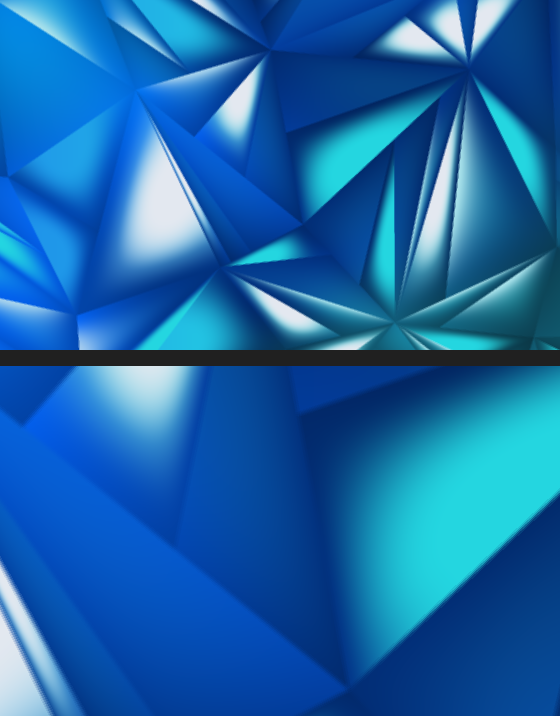
Top: the whole. Bottom: its middle third, enlarged.
Give the GLSL for this background, as a Shadertoy shader.

```glsl
vec3 hash(vec2 p) {
    vec3 q = fract(vec3(p.xyx) * vec3(0.1031, 0.1030, 0.0973) + 0.137);
    q += dot(q, q.yxz + 33.33);
    return fract((q.xxy + q.yzz) * q.zyx);
}

float wedge(vec2 a, vec2 b) { return a.x * b.y - a.y * b.x; }

vec2 corner(vec2 cell) { return cell + 0.8 * (hash(cell + 41.0).xy - 0.5); }

vec3 barycentric(vec2 p, vec2 a, vec2 b, vec2 c) {
    return vec3(wedge(b - p, c - p), wedge(c - p, a - p), wedge(a - p, b - p)) / wedge(b - a, c - a);
}

// Deep blue ground: brighter to the left, teal at lower right
vec3 ground(vec2 u) {
    float wave = 0.06 * sin(7.0 * u.y + 3.0 * u.x) + 0.04 * sin(13.0 * u.x - 5.0 * u.y);
    vec3 col = mix(vec3(0.01, 0.40, 0.98), vec3(0.01, 0.23, 0.60), smoothstep(0.1, 0.55, u.x + wave));
    col = mix(col, vec3(0.07, 0.38, 0.48), smoothstep(0.3, 0.75, u.x - 0.9 * u.y + wave));
    col *= 1.0 + 0.16 * sin(9.0 * u.x + 1.5) * sin(6.0 * u.y + 1.0);
    return col + vec3(0.0, 0.24, 0.08) * smoothstep(0.5, 0.0, length(u - vec2(0.0, 0.9)));
}

// Light fans out from edge ab and dies towards c
vec3 shadeFacet(vec3 w, vec2 id, vec2 u) {
    vec3 kind = hash(id + 17.0), vary = hash(id + 59.0);
    vec3 col = ground(u) * mix(0.84, 1.1, vary.x) * mix(0.84, 1.1, w.y);
    col *= 1.0 - 0.12 * exp(-5.0 * w.x);

    float along = clamp(w.x / max(w.x + w.y, 1e-4), 0.0, 1.0);
    float bump = sin(3.14159 * pow(along, mix(0.6, 1.7, vary.y)));
    float fan = bump * smoothstep(0.0, 0.9, 1.0 - w.z);
    float streak = bump * exp(-5.0 * w.z);

    vec3 tint = mix(vec3(0.12, 0.56, 0.92), vec3(0.14, 0.84, 0.88),
                    smoothstep(0.05, 0.6, 0.6 * u.x + 0.6 * vary.z));
    vec3 pale = vec3(0.89, 0.91, 0.94);
    if (kind.x < 0.2) {
        col = mix(col, mix(tint, pale, 0.4), smoothstep(0.0, 0.95, fan));
        col = mix(col, pale, smoothstep(0.4, 0.95, fan));
    } else if (kind.x < 0.44) {
        col = mix(col, tint, smoothstep(0.0, 0.9, fan));
    } else if (kind.x < 0.66) {
        col = mix(col, tint, 0.35 * fan * fan);
        col = mix(col, mix(tint, pale, 0.7), smoothstep(0.0, 1.0, streak));
    } else {
        col = mix(col, tint, 0.12 * fan);
    }
    return col;
}

vec3 facets(vec2 u) {
    vec2 p = vec2(u.x * iResolution.x / iResolution.y, u.y);
    p = mat2(0.94, -0.34, 0.34, 0.94) * p / 0.40 + vec2(8.4, 12.6);
    vec2 a = vec2(0.0), b = vec2(1.0, 0.0), c = vec2(0.0, 1.0), id = vec2(0.0);

    // Find the triangle of the jittered mesh that holds p
    for (int k = 0; k < 9; k++) {
        vec2 cell = floor(p) + vec2(k % 3, k / 3) - 1.0;
        vec2 q0 = corner(cell), q1 = corner(cell + vec2(1, 0));
        vec2 q2 = corner(cell + vec2(1, 1)), q3 = corner(cell + vec2(0, 1));
        float cut02 = wedge(q2 - q0, q1 - q0) * wedge(q2 - q0, q3 - q0);
        float cut13 = wedge(q3 - q1, q0 - q1) * wedge(q3 - q1, q2 - q1);
        if (cut13 < cut02) {
            vec2 first = q0;
            q0 = q1; q1 = q2; q2 = q3; q3 = first;
        }
        for (int side = 0; side < 2; side++) {
            vec2 tip = side == 0 ? q1 : q3;
            vec3 w = barycentric(p, q0, tip, q2);
            if (min(w.x, min(w.y, w.z)) >= -1e-5) {
                a = q0; b = tip; c = q2;
                id = cell + vec2(0.0, 23.0 * float(side));
            }
        }
    }

    // Split some triangles from a vertex into slivers
    for (int k = 0; k < 2; k++) {
        vec3 h = hash(id + 7.0 * float(k) + 3.0);
        if (h.x < 0.66) {
            vec2 first = a;
            if (h.x < 0.33) { a = b; b = c; c = first; }
            else { a = c; c = b; b = first; }
        }
        if (h.z < 0.5 - 0.2 * float(k)) {
            vec2 m = mix(b, c, mix(0.3, 0.7, h.y));
            bool nearB = wedge(m - a, p - a) * wedge(m - a, b - a) > 0.0;
            if (nearB) c = m; else b = m;
            id += nearB ? vec2(31.0, 11.0) : vec2(13.0, 37.0);
        }
    }
    return shadeFacet(barycentric(p, a, b, c), id, u);
}

void mainImage(out vec4 fragColor, in vec2 fragCoord) {
    // Nine samples soften the facet edges
    vec3 sum = vec3(0.0);
    for (int k = 0; k < 9; k++) {
        vec2 shift = (vec2(k % 3, k / 3) - 1.0) * 0.0022 * iResolution.y;
        sum += facets((fragCoord + shift) / iResolution.xy);
    }
    fragColor = vec4(clamp(sum / 9.0, 0.0, 1.0), 1.0);
}
```
